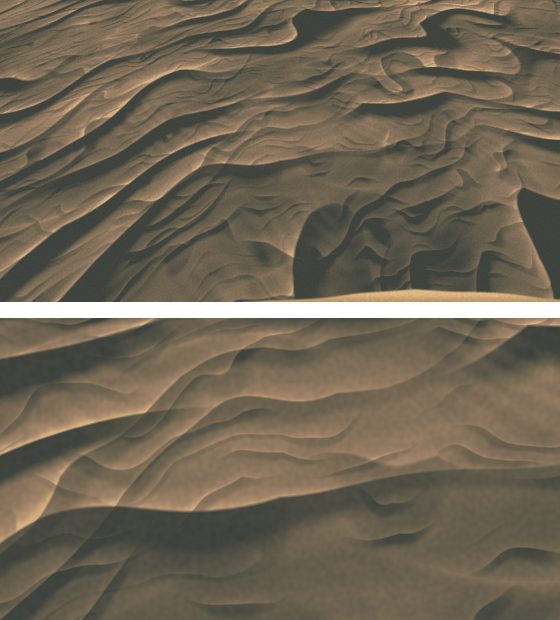
Top, the full canvas; bottom, a detail of the centre.
Give the GLSL for this texture, as a Shadertoy shader.

```glsl
// Desert dunes seen obliquely in low light. The canvas is projected onto a ground plane,
// where warped, repeating crest lines at three scales each carry a lit rim, a windward
// slope and a dark lee face. The summed tone picks a colour from a sand ramp.

const vec3 SAND[6] = vec3[6](
    vec3(0.265, 0.275, 0.247), vec3(0.37, 0.35, 0.29), vec3(0.45, 0.40, 0.32),
    vec3(0.53, 0.45, 0.36), vec3(0.64, 0.52, 0.41), vec3(0.80, 0.66, 0.49));
const float HORIZON = 1.6;

vec2 hashGradient(vec2 cell) {
    float angle = 6.2832 * fract(sin(dot(cell, vec2(127.1, 311.7))) * 43758.55);
    return vec2(cos(angle), sin(angle));
}

// Gradient noise, roughly -0.6 to 0.6
float gradientNoise(vec2 p) {
    vec2 i = floor(p), f = p - i;
    vec2 u = f * f * f * (f * (f * 6.0 - 15.0) + 10.0);
    vec2 e = vec2(0.0, 1.0);
    float low = mix(dot(hashGradient(i), f),
                    dot(hashGradient(i + e.yx), f - e.yx), u.x);
    float high = mix(dot(hashGradient(i + e.xy), f - e.xy),
                     dot(hashGradient(i + e.yy), f - e.yy), u.x);
    return mix(low, high, u.y);
}

// Signed tone of one family of crests, spaced about one unit apart.
// A higher cover keeps more of each crest line standing.
float duneTone(vec2 p, float tilt, float cover, float seed) {
    vec2 s = p + seed;
    float phase = tilt * p.x - p.y
                + 2.4 * gradientNoise(s * vec2(0.27, 0.31))
                + 0.55 * gradientNoise(s * vec2(0.65, 0.75))
                - 0.5 * abs(gradientNoise(s * vec2(0.45, 0.35) + 9.3));
    float crest = floor(phase + 0.5);
    float d = phase - crest;               // positive below the crest
    float pixel = fwidth(phase);

    // Each crest swells and dies out along its length
    float swell = gradientNoise(vec2(p.x * 0.36 + seed, crest * 3.7 + seed));
    float strength = smoothstep(-0.25, 0.25, swell + cover);
    float reach = mix(0.1, 0.5, strength);

    float below = smoothstep(-0.01 - 0.7 * pixel, 0.01 + 0.7 * pixel, d);
    float lee = below * (1.0 - smoothstep(0.45 * reach, reach, d));
    float rim = (1.0 - below) * exp(min(d, 0.0) * 15.0);
    float windward = (1.0 - below) * smoothstep(-0.5, 0.0, d);
    float tone = 2.0 * rim + 0.9 * windward - 2.4 * lee;
    return tone * strength * (1.0 - smoothstep(0.3, 0.8, pixel));
}

// Soft undulation, wind streaks and thin lit ridges, drawn out along the crests
float windRelief(vec2 ground) {
    vec2 flow = vec2(ground.x + 0.35 * ground.y, ground.y - 0.4 * ground.x);
    flow.y += 0.12 * gradientNoise(ground * 2.3 + 4.0);
    float ridgeMask = smoothstep(-0.1, 0.3, gradientNoise(flow * vec2(2.5, 6.0) + 31.0));
    float ridge = exp(-22.0 * abs(gradientNoise(flow * vec2(2.2, 9.0) + 12.6)));
    return 2.3 * gradientNoise(flow * vec2(1.6, 5.0) + 2.7)
         + 1.0 * gradientNoise(flow * vec2(4.0, 21.0) + 8.1)
         + 0.6 * gradientNoise(flow * vec2(11.0, 48.0) + 5.3)
         + 1.5 * ridge * ridgeMask;
}

// Fine sand ripples, present only in patches
float sandRipples(vec2 ground) {
    float patchMask = smoothstep(0.05, 0.35, gradientNoise(ground * 3.5 + 17.0));
    float phase = 150.0 * (ground.y + 0.7 * ground.x)
                + 9.0 * gradientNoise(ground * 7.0);
    return patchMask * sin(phase) * (1.0 - smoothstep(0.8, 2.4, fwidth(phase)));
}

vec3 sandColor(float tone) {
    float t = clamp(tone, -0.15, 5.2);
    int i = int(clamp(floor(t), 0.0, 4.0));
    return mix(SAND[i], SAND[i + 1], t - float(i));
}

void mainImage(out vec4 fragColor, in vec2 fragCoord) {
    vec2 uv = fragCoord / iResolution.y;
    float across = fragCoord.x / iResolution.x;

    // Perspective ground, bent so crests level off towards the right
    float depth = 1.0 / (HORIZON - uv.y);
    vec2 ground = vec2((uv.x - 0.93) * depth, depth);
    ground.y += 0.12 * ground.x * ground.x;

    // Large dunes keep their shaded faces smooth
    float large = 1.1 * duneTone(ground * 5.6, 0.36, 0.12, 3.4);
    float detail = 0.6 * duneTone(ground * 13.0, 0.5, 0.0, 21.7)
                 + 0.45 * duneTone(ground * 30.0, 0.3, -0.05, 47.2);
    float openSand = mix(0.25, 1.0, smoothstep(-1.8, 0.0, large));

    float tone = 1.55 + 0.55 * smoothstep(0.1, 0.7, uv.y)
               - 0.45 * smoothstep(0.5, 1.0, across) * (1.0 - uv.y);
    tone += large + openSand * (detail + windRelief(ground))
          + 0.22 * sandRipples(ground);
    vec3 color = sandColor(tone);

    // Sunlit crest in the near foreground
    float crestHeight = 0.043 - 0.14 * abs(across - 0.74)
                      + 0.015 * gradientNoise(vec2(across * 9.0, 2.5));
    float edge = 1.5 / iResolution.y;
    float nearCrest = smoothstep(-edge, edge, crestHeight - uv.y);
    vec3 sunlit = mix(vec3(0.74, 0.59, 0.42), vec3(0.88, 0.72, 0.51),
                      smoothstep(0.0, 0.03, uv.y));
    color = mix(color, sunlit, nearCrest);

    // Sand grain
    color *= 1.0 + 0.07 * gradientNoise(uv * 140.0);
    fragColor = vec4(color, 1.0);
}
```
